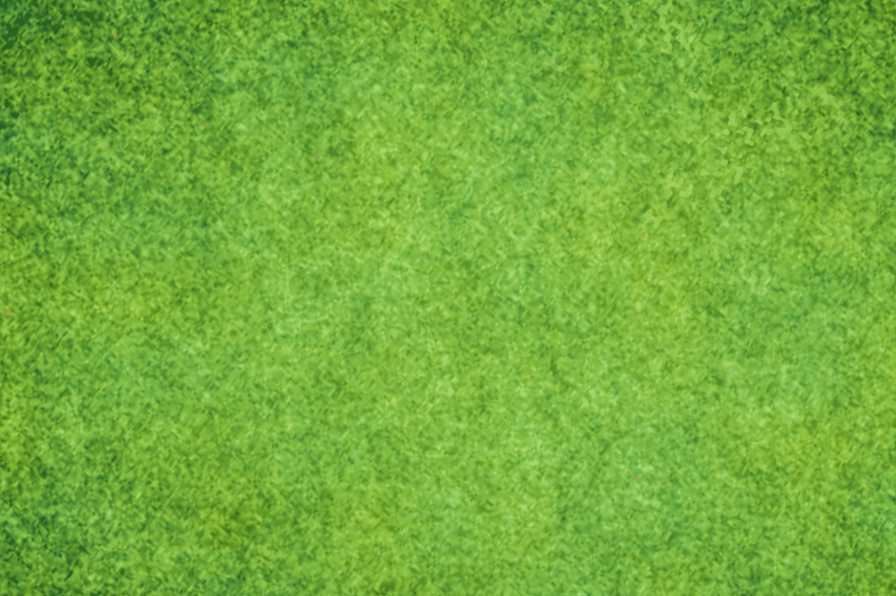
Reproduce this texture procedurally as a WebGL 2 fragment shader.

```glsl
#version 300 es
precision highp float;

uniform vec2 u_resolution;
out vec4 outColor;

const int TONES = 8;
const vec3 GRASS[TONES] = vec3[TONES](
    vec3(0.17, 0.39, 0.12), vec3(0.25, 0.47, 0.15),
    vec3(0.33, 0.56, 0.17), vec3(0.39, 0.62, 0.18),
    vec3(0.46, 0.69, 0.23), vec3(0.51, 0.74, 0.25),
    vec3(0.57, 0.78, 0.33), vec3(0.65, 0.84, 0.42));
const vec3 WEED = vec3(0.66, 0.84, 0.38);
const vec3 DRY_LEAF = vec3(0.66, 0.60, 0.27);

float hash(vec2 p) {
    vec3 q = fract(p.xyx * 0.1031);
    q += dot(q, q.yzx + 33.33);
    return fract((q.x + q.y) * q.z);
}

// Smooth value noise centred on zero
float noise(vec2 p) {
    vec2 cell = floor(p);
    vec2 f = fract(p);
    f = f * f * (3.0 - 2.0 * f);
    float low = mix(hash(cell), hash(cell + vec2(1.0, 0.0)), f.x);
    float high = mix(hash(cell + vec2(0.0, 1.0)), hash(cell + vec2(1.0)), f.x);
    return mix(low, high, f.y) - 0.5;
}

vec2 rotate(vec2 p, float angle) {
    float c = cos(angle), s = sin(angle);
    return vec2(c * p.x - s * p.y, s * p.x + c * p.y);
}

// Short blades in two crossing directions over coarser tufts
float bladeGrain(vec2 p) {
    vec2 bend = 0.006 * vec2(noise(p * 45.0 + 7.0), noise(p * 45.0 + 61.0));
    vec2 q = p + bend;
    float grain = 2.9 * noise(rotate(q, 0.6) * vec2(215.0, 150.0) + 300.0);
    grain += 2.6 * noise(rotate(q, -0.85) * vec2(195.0, 125.0) + 500.0);
    grain += 1.9 * noise(rotate(q, 0.3) * 82.0 + 200.0);
    return grain + 0.9 * noise(rotate(q, 1.1) * 38.0 + 150.0);
}

// Broad mottling and faint upright mowing streaks
float patches(vec2 p) {
    float mottle = 0.9 * noise(p * 15.0 + 20.0) + 0.6 * noise(p * 6.0 + 40.0);
    return mottle + 0.7 * noise(p * vec2(24.0, 5.0) + 80.0);
}

// Light falling off from a centre right of the middle
float falloff(vec2 uv, vec2 centre) {
    vec2 d = (uv - centre) * vec2(1.0, 0.9);
    return dot(d, d);
}

vec3 grassColor(float tone) {
    float t = clamp(tone + 1.0, 0.0, float(TONES) - 1.001);
    int i = int(t);
    return mix(GRASS[i], GRASS[i + 1], fract(t));
}

float weedMask(vec2 p, vec2 centre) {
    vec2 d = (p - centre) * vec2(2.6, 2.3);
    float region = exp(-dot(d, d));
    float cluster = smoothstep(0.02, 0.3, noise(p * 13.0 + 33.0) + 0.3 * noise(p * 30.0));
    float speck = smoothstep(0.08, 0.28, noise(rotate(p, 0.4) * 105.0 + 90.0));
    return region * cluster * speck;
}

// Rare small dots, at most one in each cell
float flecks(vec2 p, float scale, float density) {
    vec2 cell = floor(p * scale);
    vec2 spot = 0.25 + 0.5 * vec2(hash(cell + 11.0), hash(cell + 47.0));
    float dist = length(fract(p * scale) - spot) / scale;
    return step(1.0 - density, hash(cell + 5.0)) * (1.0 - smoothstep(0.002, 0.006, dist));
}

void main() {
    vec2 uv = gl_FragCoord.xy / u_resolution;
    vec2 p = gl_FragCoord.xy / u_resolution.y;

    // Tone counts steps along the grass ramp
    float shade = falloff(uv, vec2(0.58, 0.44));
    float contrast = mix(0.9, 1.2, smoothstep(0.05, 0.45, shade));
    float tone = 4.0 - 6.2 * shade + patches(p) + contrast * bladeGrain(p);
    vec3 color = grassColor(tone);

    // Drift between yellow and blue greens
    float warmth = noise(p * 8.0 + 120.0) + 0.6 * noise(p * 60.0 + 170.0);
    color += warmth * vec3(0.05, 0.005, -0.06);

    color = mix(color, WEED, 0.75 * weedMask(p, vec2(1.16, 0.78)));
    color = mix(color, DRY_LEAF, 0.6 * flecks(p, 22.0, 0.015));
    outColor = vec4(clamp(color, 0.0, 1.0), 1.0);
}
```
